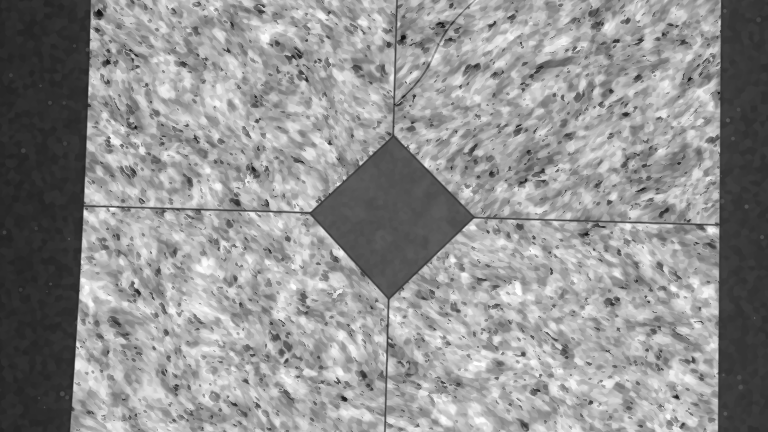
Write a Shadertoy shader that draws this texture.

```glsl
// Four speckled granite tiles meet at a dark slate diamond, between two dark
// side bands. Soft cellular noise at several scales gives flakes and grain;
// scattered cell discs give mineral spots; line distances give the joints.

#define GRANITE_TONE 0.695
#define SLATE_TONE 0.335
#define BAND_TONE 0.165
#define JOINT_TONE 0.20
#define JOINT_HALF_WIDTH 0.0018
#define CONTRAST 1.0
#define SPOT_SCALE 36.0
#define SPOT_DEPTH 0.36
#define GRAIN_STRETCH 0.62

vec3 hash3(vec2 p) {
    vec3 q = fract(vec3(p.xyx) * vec3(0.1031, 0.1030, 0.0973));
    q += dot(q, q.yxz + 33.33);
    return fract((q.xxy + q.yzz) * q.zyx);
}

// Random cell values blended softly across the cell borders.
float softCells(vec2 p) {
    vec2 cell = floor(p);
    float sum = 0.0, total = 0.0001;
    for (int y = -1; y <= 1; y++)
    for (int x = -1; x <= 1; x++) {
        vec2 c = cell + vec2(x, y);
        vec3 h = hash3(c);
        vec2 d = c + h.xy - p;
        float w = exp(-9.0 * dot(d, d));
        sum += w * h.z;
        total += w;
    }
    return sum / total;
}

// Irregular discs of random size, present in some of the cells.
float scatteredSpots(vec2 p, float amount) {
    vec2 cell = floor(p);
    float spots = 0.0;
    for (int y = -1; y <= 1; y++)
    for (int x = -1; x <= 1; x++) {
        vec2 c = cell + vec2(x, y);
        vec3 h = hash3(c + 71.0);
        float radius = mix(0.10, 0.32, fract(h.z * 17.0));
        float disc = 1.0 - smoothstep(radius * 0.6, radius * 1.25, length(c + h.xy - p));
        spots = max(spots, disc * step(h.z, amount) * mix(0.5, 1.0, h.x));
    }
    return spots;
}

// Signed distance to the line a-b, positive on its right side.
float edgeDistance(vec2 p, vec2 a, vec2 b) {
    vec2 d = normalize(b - a);
    return dot(p - a, vec2(d.y, -d.x));
}

float granite(vec2 p, vec2 side) {
    // Each tile has its own grain direction and offset.
    float angle = -0.75 + side.x * mix(0.2, 1.35, side.y);
    vec2 dir = vec2(cos(angle), sin(angle));
    vec2 q = vec2(dot(p, dir) * GRAIN_STRETCH, dot(p, vec2(-dir.y, dir.x)));
    q += side * vec2(3.7, 5.3) + 4.0;
    q += 0.006 * sin(q.yx * 31.0 + 2.0 * sin(q * 17.0));
    float patches = softCells(q * 24.0) - 0.5;
    float flakes = softCells(q * 62.0 + 9.0) - 0.5;
    float grain = softCells(q * 125.0 + 31.0) - 0.5;
    float tone = GRANITE_TONE + CONTRAST * (0.20 * patches + 0.30 * flakes + 0.20 * grain);
    vec2 ragged = vec2(flakes, grain) * 0.5;
    float spots = scatteredSpots(q * SPOT_SCALE + ragged, 0.36 - 0.25 * patches);
    spots = max(spots, 0.75 * scatteredSpots(q * SPOT_SCALE * 2.1 + ragged, 0.22));
    tone -= SPOT_DEPTH * spots;
    return tone - 0.04 * side.x * side.y + 0.015 * (1.0 - side.y);
}

float sparkles(vec2 p) {
    vec2 spots[4] = vec2[4](vec2(0.79, 0.574), vec2(1.088, 0.56),
                            vec2(0.785, 0.323), vec2(0.57, 0.58));
    float glow = 0.0;
    for (int i = 0; i < 4; i++) {
        vec2 d = (p - spots[i]) / 0.023;
        glow += exp(-dot(d, d));
    }
    return glow * smoothstep(0.58, 0.85, softCells(p * 150.0));
}

void mainImage(out vec4 fragColor, in vec2 fragCoord) {
    vec2 p = fragCoord / iResolution.y;
    p.x += 0.5 * (16.0 / 9.0 - iResolution.x / iResolution.y);
    float aa = 1.0 / iResolution.y;

    // Tiles, joints and the fine curved crack.
    vec2 fromJoint = vec2(p.x - 0.891 - 0.028 * p.y, p.y - 0.529 + 0.030 * p.x);
    float tone = granite(p, step(0.0, fromJoint));
    tone = mix(tone, 0.92, min(sparkles(p), 1.0));
    float joint = min(abs(fromJoint.x), abs(fromJoint.y));
    float line = 1.0 - smoothstep(JOINT_HALF_WIDTH - aa, JOINT_HALF_WIDTH + aa, joint);
    tone = mix(tone, JOINT_TONE, 0.9 * line);
    float rise = clamp((p.y - 0.757) / 0.243, 0.0, 1.0);
    float crack = abs(p.x - 0.914 - 0.186 * rise - 0.012 * sin(rise * 6.28)) * 0.79;
    tone -= 0.27 * (1.0 - smoothstep(0.0005, 0.0035, crack)) * step(0.757, p.y);

    // Slate diamond with a dark rim.
    vec2 top = vec2(0.911, 0.688), left = vec2(0.715, 0.506);
    vec2 bottom = vec2(0.900, 0.305), right = vec2(1.100, 0.497);
    float diamond = max(max(edgeDistance(p, top, left), edgeDistance(p, left, bottom)),
                        max(edgeDistance(p, bottom, right), edgeDistance(p, right, top)));
    float slate = SLATE_TONE + 0.035 * (softCells(p * 28.0) - 0.5)
                + 0.03 * (softCells(p * 90.0) - 0.5);
    slate -= 0.11 * smoothstep(-0.007, -0.001, diamond);
    tone = mix(tone, slate, 1.0 - smoothstep(-aa, aa, diamond));

    // Side bands, lighter near the floor and flecked with dust.
    float leftEdge = 0.162 + 0.0745 * p.y - 0.026 * p.y * p.y;
    float rightEdge = 1.662 + 0.007 * p.y;
    float outside = max(leftEdge - p.x, p.x - rightEdge);
    float band = BAND_TONE + 0.04 * step(0.9, p.x) + 0.04 * exp(-max(outside, 0.0) * 18.0);
    band += 0.05 * (softCells(p * 70.0) - 0.5) + 0.13 * scatteredSpots(p * 48.0, 0.05);
    band -= 0.06 * exp(-abs(outside) * 250.0);
    tone = mix(tone, band, smoothstep(-aa, aa, outside));

    fragColor = vec4(vec3(clamp(tone, 0.0, 1.0)), 1.0);
}
```
